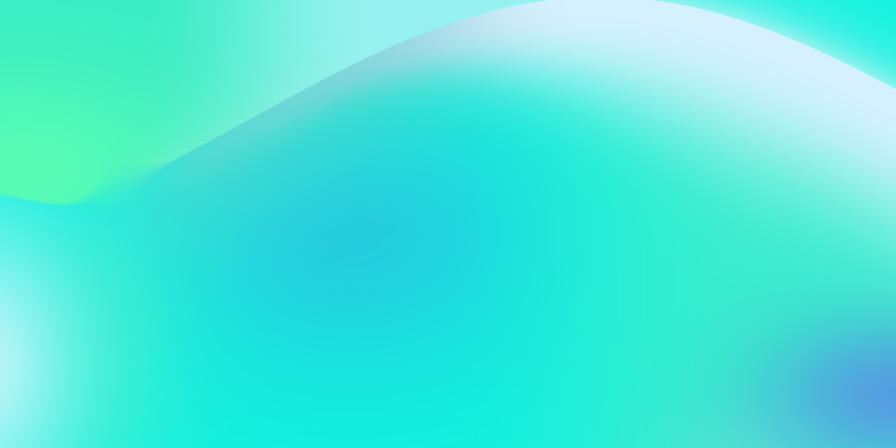
A WebGL 2 fragment shader for this background:

```glsl
#version 300 es
precision highp float;
// A soft aqua backdrop: one broad hill with an icy crest in front of a mint sky.
// The crest is a cosine smoothly joined to a falling line; both sides of it are
// filled by layering Gaussian glows and falloffs measured from the crest.

uniform vec2 u_resolution;
out vec4 fragColor;

// Crest shape, in units of the canvas height (the canvas spans 2 by 1)
const float PEAK_X = 1.34;
const float PEAK_Y = 1.007;
const float SWELL = 0.275;
const float FREQUENCY = 2.0;
const float JOIN = 0.02;
const float VALLEY_X = 0.27;
const float VALLEY_BLUR = 0.06;

// Hill colours
const vec3 AQUA = vec3(0.07, 0.95, 0.87);
const vec3 CYAN = vec3(0.14, 0.805, 0.87);
const vec3 MINT = vec3(0.22, 0.93, 0.80);
const vec3 SAGE = vec3(0.36, 0.85, 0.78);
const vec3 FOAM = vec3(0.30, 0.95, 0.82);
const vec3 LILAC = vec3(0.66, 0.82, 0.88);
const vec3 ICE = vec3(0.84, 0.945, 0.995);
const vec3 MIST = vec3(0.74, 0.96, 0.97);
const vec3 BLUE = vec3(0.33, 0.62, 0.88);
const vec3 HAZE = vec3(0.45, 0.85, 0.85);

// Sky colours
const vec3 GREEN = vec3(0.22, 0.925, 0.77);
const vec3 LIME = vec3(0.34, 0.985, 0.71);
const vec3 PALE = vec3(0.59, 0.95, 0.94);
const vec3 HALO = vec3(0.58, 0.92, 0.85);

// Elliptical Gaussian, one at its centre
float glow(vec2 p, vec2 centre, vec2 radius) {
    vec2 q = (p - centre) / radius;
    return exp(-dot(q, q));
}

float smoothMax(float a, float b, float k) {
    return 0.5 * (a + b + sqrt((a - b) * (a - b) + k * k));
}

// Height of the crest line at x
float crestHeight(float x) {
    float hill = PEAK_Y - SWELL * (1.0 - cos(FREQUENCY * (x - PEAK_X)));
    float slope = 0.565 - 0.2 * x;
    return smoothMax(hill, slope, JOIN);
}

vec3 skyColour(vec2 p, float above) {
    vec3 c = mix(GREEN, LIME, glow(p, vec2(0.05, 0.62), vec2(0.40, 0.25)));
    c = mix(c, PALE, smoothstep(0.30, 0.85, p.x));
    // Faint light along the left flank
    float flank = smoothstep(0.2, 0.4, p.x) * (1.0 - smoothstep(0.6, 0.9, p.x));
    c = mix(c, HALO, 0.4 * flank * exp(-above / 0.06));
    // Right corner deepens away from the crest
    float corner = smoothstep(1.3, 1.5, p.x) * (1.0 - exp(-above / 0.06));
    return mix(c, AQUA, corner);
}

vec3 hillColour(vec2 p, float depth) {
    // Broad body
    vec3 c = mix(AQUA, CYAN, glow(p, vec2(0.78, 0.48), vec2(0.45, 0.32)));
    c = mix(c, MINT, smoothstep(1.0, 1.7, p.x));

    // Muted band below the crest
    vec3 band = mix(SAGE, FOAM, smoothstep(0.8, 1.4, p.x));
    float bandFade = depth / 0.22;
    c = mix(c, band, 0.6 * smoothstep(0.15, 0.5, p.x) * exp(-bandFade * bandFade));

    // Lower corners
    c = mix(c, MINT, 0.7 * glow(p, vec2(0.22, 0.22), vec2(0.20, 0.35)));
    c = mix(c, MIST, glow(p, vec2(-0.05, 0.18), vec2(0.22, 0.32)));
    c = mix(c, HAZE, 0.4 * glow(p, vec2(1.72, 0.0), vec2(0.25, 0.10)));
    c = mix(c, BLUE, glow(p, vec2(2.0, 0.12), vec2(0.28, 0.17)));

    // Icy crest, widening to the right
    float thickness = mix(0.06, 0.27, smoothstep(0.7, 1.75, p.x));
    float shine = exp2(-pow(depth / thickness, 2.5)) * smoothstep(0.2, 1.2, p.x);
    vec3 ice = mix(LILAC, ICE, smoothstep(0.75, 1.3, p.x));
    return mix(c, ice, shine);
}

void main() {
    vec2 p = gl_FragCoord.xy / u_resolution * vec2(2.0, 1.0);
    float depth = crestHeight(p.x) - p.y;

    // The edge is crisp except where it melts away in the valley
    float valley = (p.x - VALLEY_X) / 0.07;
    float edge = 0.8 / u_resolution.y + VALLEY_BLUR * exp(-valley * valley);
    float cover = smoothstep(-edge, edge, depth);

    vec3 sky = skyColour(p, max(-depth, 0.0));
    vec3 hill = hillColour(p, max(depth, 0.0));
    fragColor = vec4(mix(sky, hill, cover), 1.0);
}
```
